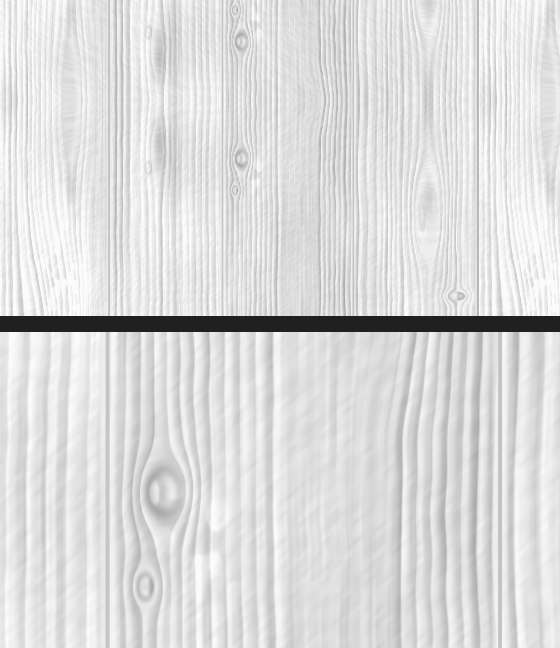
Top, the full canvas; bottom, a detail of the centre.
Reproduce this texture procedurally as a WebGL 1 fragment shader.

```glsl
precision highp float;
uniform vec2 u_resolution;

const float TILE_WIDTH = 1.516;
const float MIRROR_HEIGHT = 0.683;
const vec4 PLANK_START = vec4(0.0, 0.347, 0.706, 1.120);
const vec4 PLANK_END = vec4(0.347, 0.706, 1.120, 1.516);
const vec3 SHADOW = vec3(0.66);
const vec3 WHITEWASH = vec3(0.985);

float hash(vec2 p) {
  return fract(sin(dot(p, vec2(127.1, 311.7))) * 43758.5);
}

float noise(vec2 p) {
  vec2 i = floor(p), f = fract(p);
  f = f * f * (3.0 - 2.0 * f);
  return mix(mix(hash(i), hash(i + vec2(1.0, 0.0)), f.x),
             mix(hash(i + vec2(0.0, 1.0)), hash(i + 1.0), f.x), f.y);
}

// Soft elliptical spot: 1 at the centre, fading outward
float spot(vec2 p, vec2 centre, vec2 radius) {
  vec2 d = (p - centre) / radius;
  return exp(-dot(d, d));
}

// Flat-topped vertical band
float band(float x, float left, float right, float soft) {
  return smoothstep(left - soft, left + soft, x)
       * (1.0 - smoothstep(right - soft, right + soft, x));
}

// Sideways grain shift around an eye; strength above 1 closes the loops
float eye(vec2 p, vec2 centre, vec2 radius, float strength) {
  return -strength * (p.x - centre.x) * spot(p, centre, radius);
}

// Darkness of a knot: a rim and a small core
float knot(vec2 p, vec2 centre, vec2 radius) {
  float d = length((p - centre) / radius);
  return exp(-10.0 * (d - 1.0) * (d - 1.0)) + 0.5 * exp(-9.0 * d * d);
}

// Grain coordinate: x bent by waves, eyes and knots
float grainCoord(vec2 p) {
  float g = p.x + 0.007 * (noise(p * vec2(9.0, 5.0)) - 0.5)
          + 0.0025 * (noise(p * vec2(20.0, 24.0)) - 0.5);
  g += eye(p, vec2(0.222, 0.0), vec2(0.055, 0.24), 0.95);
  g += eye(p, vec2(0.498, 0.16), vec2(0.030, 0.11), 1.1);
  g += eye(p, vec2(0.764, 0.185), vec2(0.024, 0.036), 1.9);
  g += eye(p, vec2(0.744, 0.285), vec2(0.014, 0.022), 1.8);
  g += eye(p, vec2(1.354, 0.36), vec2(0.045, 0.15), 1.9);
  g += eye(p, vec2(1.447, 0.62), vec2(0.034, 0.020), 1.7);
  g -= 0.055 * smoothstep(0.28, 0.72, p.y) * band(p.x, 0.08, 0.24, 0.07);
  g -= 0.018 * spot(p, vec2(1.01, 0.0), vec2(0.05, 0.08));
  return g;
}

// Growth ring: slow darkening, then a crisp edge
float ring(float phase) {
  float f = fract(phase);
  float weight = 0.5 + 0.7 * hash(vec2(floor(phase), 4.0));
  return weight * smoothstep(0.05, 0.82, f) * (1.0 - smoothstep(0.84, 1.0, f));
}

// Areas with little ring contrast
float calm(vec2 p) {
  float c = spot(p, vec2(0.222, 0.0), vec2(0.05, 0.30));
  c = max(c, band(p.x, 0.275, 0.347, 0.015));
  c = max(c, band(p.x, 0.895, 1.005, 0.012));
  return max(c, 0.6 * band(p.x, 1.31, 1.395, 0.02));
}

// Broad stains and dark heartwood
float stain(vec2 p) {
  float s = 0.10 * spot(p, vec2(0.222, 0.0), vec2(0.045, 0.27));
  s += 0.11 * spot(p, vec2(0.224, 0.27), vec2(0.012, 0.055));
  s += 0.075 * band(p.x, 0.280, 0.347, 0.015);
  s += 0.17 * spot(p, vec2(0.505, 0.14), vec2(0.018, 0.085));
  s += 0.09 * band(p.x, 0.538, 0.567, 0.008) * (1.0 - 0.5 * smoothstep(0.2, 0.6, p.y));
  s += 0.055 * band(p.x, 0.895, 1.010, 0.012);
  s += 0.14 * spot(p, vec2(1.354, 0.0), vec2(0.020, 0.11));
  s += 0.10 * spot(p, vec2(1.354, 0.31), vec2(0.013, 0.08));
  return s;
}

float knots(vec2 p) {
  return knot(p, vec2(0.764, 0.185), vec2(0.016, 0.023))
       + knot(p, vec2(0.744, 0.285), vec2(0.008, 0.013))
       + 0.7 * knot(p, vec2(0.470, 0.215), vec2(0.009, 0.018))
       + 0.6 * knot(p, vec2(1.447, 0.62), vec2(0.022, 0.011));
}

void main() {
  vec2 p = gl_FragCoord.xy / u_resolution.y;
  float pixel = 1.0 / u_resolution.y;
  vec2 q = vec2(mod(p.x, TILE_WIDTH), abs(p.y - MIRROR_HEIGHT));
  vec4 plank = step(PLANK_START, vec4(q.x)) * (1.0 - step(PLANK_END, vec4(q.x)));

  // Rings and fibres
  float g = grainCoord(q);
  float phase = g * dot(plank, vec4(50.0, 46.0, 60.0, 50.0)) + 1.3 * noise(vec2(g * 15.0, 2.0));
  float tone = dot(plank, vec4(0.985, 0.965, 0.925, 0.960));
  float fade = 0.65 + 0.6 * noise(q * vec2(12.0, 5.0) + 7.0);
  tone -= 0.155 * ring(phase) * fade * (1.0 - 0.8 * calm(q));
  tone += 0.07 * (noise(vec2(g * 260.0, q.y * 9.0)) - 0.5);
  tone += 0.045 * (noise(vec2(g * 90.0, q.y * 150.0 + g * 130.0)) - 0.5);

  // Stains, knots and worn whitewash
  tone -= stain(q) + 0.13 * knots(q);
  tone += 0.07 * (noise(q * vec2(11.0, 5.0) + 31.0) - 0.5);
  float wear = smoothstep(0.45, 0.75, noise(q * vec2(55.0, 38.0)));
  tone += 0.11 * wear * spot(q, vec2(0.80, 0.23), vec2(0.04, 0.06));
  tone += 0.09 * wear * spot(q, vec2(0.20, 0.60), vec2(0.07, 0.16));

  // Seams with a pale bevel
  vec4 halfWidth = vec4(0.0020, 0.0018, 0.0018, 0.0032);
  vec4 gap = abs(q.x - PLANK_END + halfWidth) - halfWidth;
  vec4 lines = 1.0 - smoothstep(-0.5 * pixel, pixel, gap);
  vec4 bevel = 1.0 - smoothstep(0.003, 0.009, gap);
  tone = mix(tone, 0.97, 0.6 * dot(bevel, vec4(1.0)));
  tone = mix(tone, 0.72, dot(lines, vec4(0.9, 0.75, 0.8, 1.0)));

  float light = clamp((tone - SHADOW.r) / (WHITEWASH.r - SHADOW.r), 0.0, 1.0);
  gl_FragColor = vec4(mix(SHADOW, WHITEWASH, light), 1.0);
}
```
